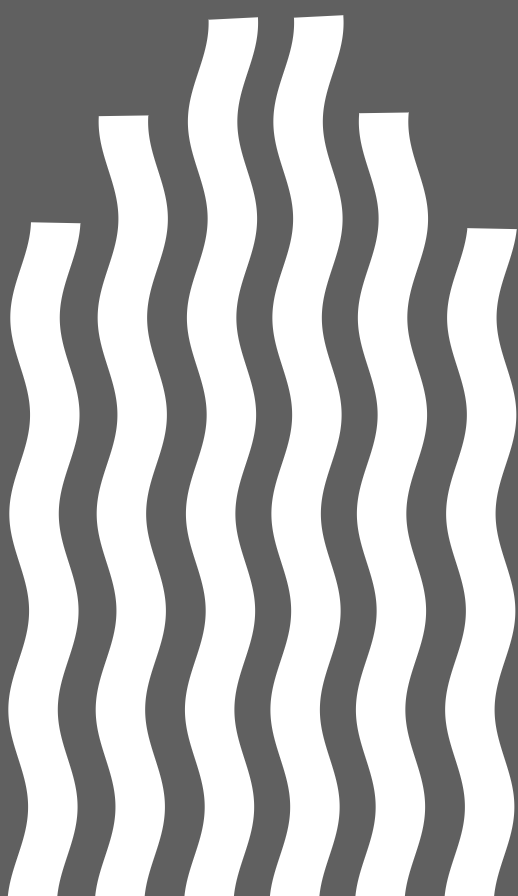
This pattern is drawn by a WebGL 1 fragment shader. Its source:

```glsl
precision highp float;

uniform vec2 u_resolution;

const vec3 GROUND = vec3(0.378);
const vec3 RIBBON = vec3(1.0);
const float TAU = 6.28319;

// Lengths are fractions of the canvas height.
const int COUNT = 6;
const float FIRST_X = 0.0493;
const float SPACING = 0.0975;
const float SPACING_SHIFT = 0.0021;
const float HALF_WIDTH = 0.0276;
const float SWAY = 0.0113;
const float PERIOD = 0.2188;
const float BEND_Y = 0.4271;
const float LEAN = 0.005;
const float PEAK_Y = 0.9805;
const float STEP_DOWN = 0.1081;
const float STEP_GROWTH = 0.0081;
const float STEP_SKEW = 0.0006;
const float CUT_TILT = 0.05;
const float CUT_TURN = 0.035;

// Resting axis of a ribbon, with slightly uneven gaps.
float axisX(float index) {
  float d = index - 3.0;
  return FIRST_X + SPACING * index - SPACING_SHIFT * d * max(0.0, 2.0 - abs(d));
}

// Height of the cut end, stepping down from the middle pair.
float topY(float side) {
  float rank = abs(side) - 0.5;
  return PEAK_Y - STEP_DOWN * rank - STEP_GROWTH * rank * (rank - 1.0)
       - STEP_SKEW * side * (side * side - 4.07);
}

// Signed distance to one wavy ribbon with a slanted upper end.
float ribbonDistance(vec2 p, float index) {
  float side = index - 0.5 * float(COUNT - 1);
  float rise = p.y - BEND_Y;
  float phase = TAU * rise / PERIOD;
  float center = axisX(index) + LEAN * rise - SWAY * cos(phase);
  float slope = LEAN + SWAY * TAU / PERIOD * sin(phase);
  float edge = (abs(p.x - center) - HALF_WIDTH) / sqrt(1.0 + slope * slope);
  float tilt = CUT_TILT - CUT_TURN * (abs(side) - 0.5);
  float cut = p.y - topY(side) - tilt * (p.x - center);
  return max(edge, cut);
}

void main() {
  vec2 p = gl_FragCoord.xy / u_resolution.y;
  float pixel = 1.0 / u_resolution.y;

  // Union of all ribbons
  float dist = 1.0;
  for (int i = 0; i < COUNT; i++) {
    dist = min(dist, ribbonDistance(p, float(i)));
  }

  float cover = clamp(0.5 - dist / pixel, 0.0, 1.0);
  gl_FragColor = vec4(mix(GROUND, RIBBON, cover), 1.0);
}
```
